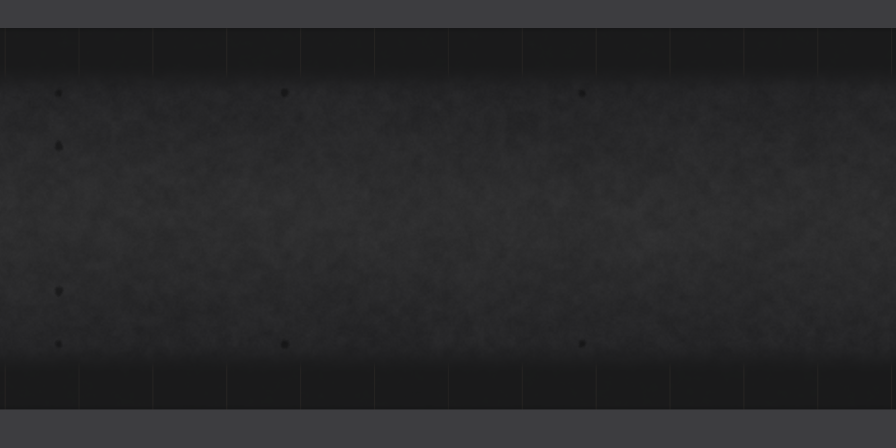
This texture is drawn by a WebGL 1 fragment shader. Its source:

```glsl
precision highp float;
// Dark mottled asphalt strip between seamed gutters and plain grey borders.
uniform vec2 u_resolution;

const float STRIP_LOW = 0.086;
const float STRIP_HIGH = 0.9375;
const float SEAM_START = 0.0115;
const float SEAM_STEP = 0.1649;

float hash(vec2 p) {
    vec3 q = fract(vec3(p.xyx) * 0.1031);
    q += dot(q, q.yzx + 33.33);
    return fract((q.x + q.y) * q.z);
}

float valueNoise(vec2 p) {
    vec2 cell = floor(p);
    vec2 f = fract(p);
    f = f * f * (3.0 - 2.0 * f);
    float low = mix(hash(cell), hash(cell + vec2(1.0, 0.0)), f.x);
    float high = mix(hash(cell + vec2(0.0, 1.0)), hash(cell + vec2(1.0)), f.x);
    return mix(low, high, f.y);
}

// Layered noise centred on zero.
float mottle(vec2 p, float frequency) {
    float sum = 0.0;
    float weight = 0.5;
    for (int i = 0; i < 4; i++) {
        sum += weight * (valueNoise(p * frequency + float(i) * 17.3) - 0.5);
        frequency *= 2.03;
        weight *= 0.65;
    }
    return sum;
}

// Soft-edged interval: 1 between low and high.
float band(float y, float low, float high, float blur) {
    return smoothstep(low - blur, low + blur, y)
         * (1.0 - smoothstep(high - blur, high + blur, y));
}

// Thin vertical lines at a fixed spacing, each with its own strength.
float seams(float x, float start, float spacing, float halfWidth, float pixel) {
    float id = floor((x - start) / spacing + 0.5);
    float d = abs(x - start - id * spacing);
    float line = 1.0 - smoothstep(halfWidth - pixel * 0.5, halfWidth + pixel * 0.5, d);
    return line * mix(0.6, 1.0, hash(vec2(id, 4.0)));
}

// Ragged dark stain around a centre.
float stain(vec2 p, vec2 centre, float radius) {
    vec2 d = (p - centre) * vec2(1.0, 0.85);
    float ragged = length(d) + 0.008 * mottle(p, 70.0);
    return 1.0 - smoothstep(radius * 0.25, radius, ragged);
}

// Stains in mirrored pairs: one outer pair per column, an inner pair on the left.
float stains(vec2 p) {
    vec2 folded = vec2(p.x, abs(p.y - 0.512));
    float total = stain(folded, vec2(0.132, 0.161), 0.012);
    for (int i = 0; i < 3; i++) {
        float column = float(i);
        float x = 0.132 + column * 0.5045 + column * (column - 1.0) * 0.0795;
        total += stain(folded, vec2(x, 0.280), 0.012);
    }
    return min(total, 1.0);
}

void main() {
    vec2 p = gl_FragCoord.xy / u_resolution.y;
    float pixel = 1.0 / u_resolution.y;

    // Road surface, brightest along its middle
    float crown = 1.0 - smoothstep(0.0, 0.33, abs(p.y - 0.512));
    vec3 road = mix(vec3(0.142, 0.142, 0.149), vec3(0.178, 0.178, 0.182), crown);
    road += 0.036 * mottle(p, 42.0) + 0.014 * mottle(p + 5.0, 7.0);
    road += 0.010 * (valueNoise(p * 230.0) - 0.5);
    road *= 1.0 - 0.36 * stains(p);

    // Gutters with faint warm seams
    vec3 gutter = vec3(0.102, 0.103, 0.106) + 0.005 * mottle(p, 50.0);
    float roadMask = band(p.y, 0.202, 0.821, 0.038);
    vec3 color = mix(gutter, road, roadMask);
    float seamReach = 1.0 - band(p.y, 0.185, 0.832, 0.012);
    float seam = seams(p.x, SEAM_START, SEAM_STEP, 0.0013, pixel);
    color = mix(color, vec3(0.170, 0.158, 0.146), 0.65 * seam * seamReach);

    // Plain borders with a slight shadow beside the strip
    float edgeDistance = min(p.y - STRIP_LOW, STRIP_HIGH - p.y);
    color *= 1.0 - 0.12 * (1.0 - smoothstep(0.0, 0.012, edgeDistance));
    float strip = smoothstep(-0.5 * pixel, 0.5 * pixel, edgeDistance);
    color = mix(vec3(0.240, 0.240, 0.252), color, strip);

    gl_FragColor = vec4(color, 1.0);
}
```
